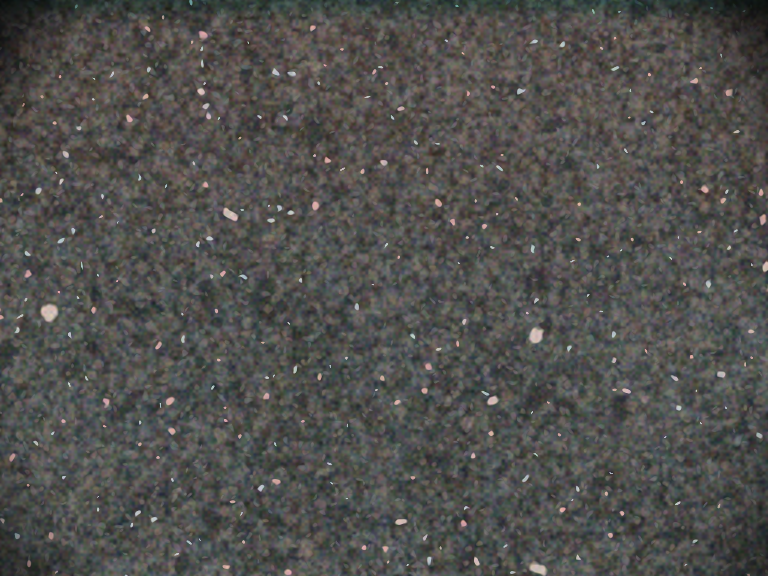
Reproduce this texture procedurally as a Shadertoy shader.

```glsl
vec3 hash3(vec2 cell) {
    vec3 q = fract(vec3(cell.xyx) * vec3(0.1031, 0.1030, 0.0973));
    q += dot(q, q.yxz + 33.33);
    return fract((q.xxy + q.yzz) * q.zyx);
}

// Three independent channels of value noise
vec3 noise3(vec2 p) {
    vec2 cell = floor(p), f = fract(p);
    f = f * f * (3.0 - 2.0 * f);
    vec3 low = mix(hash3(cell), hash3(cell + vec2(1, 0)), f.x);
    vec3 high = mix(hash3(cell + vec2(0, 1)), hash3(cell + vec2(1, 1)), f.x);
    return mix(low, high, f.y);
}

// Scattered, randomly turned ellipses: x = coverage, y = random id
vec2 grains(vec2 p, float cells, float density, float radius, float softness, float seed) {
    vec2 q = p * cells, base = floor(q), result = vec2(0);
    for (int y = -1; y <= 1; y++)
    for (int x = -1; x <= 1; x++) {
        vec2 cell = base + vec2(x, y);
        vec3 place = hash3(cell + seed);
        vec3 form = hash3(cell + seed + 57.0);
        if (place.z > density) continue;
        vec2 d = (q - cell - place.xy) / cells;
        float angle = 6.2832 * form.x;
        d = mat2(cos(angle), sin(angle), -sin(angle), cos(angle)) * d;
        d.y *= 1.0 + 1.1 * form.y;
        float size = radius * mix(0.5, 1.3, form.z * form.z);
        float cover = 1.0 - smoothstep(1.0 - softness, 1.0 + softness, length(d) / size);
        if (cover > result.x) result = vec2(cover, form.y);
    }
    return result;
}

void mainImage(out vec4 fragColor, in vec2 fragCoord) {
    vec2 p = fragCoord / iResolution.y;
    vec2 center = 0.5 * iResolution.xy / iResolution.y;
    vec2 rough = p + 0.006 * (noise3(p * 110.0).xy - 0.5);

    // Broad tint: cool grey below, brownish above
    vec3 color = mix(vec3(0.305, 0.315, 0.308), vec3(0.335, 0.312, 0.298), smoothstep(0.35, 0.9, p.y));
    color += 0.06 * (noise3(p * 9.0).x - 0.5);

    // Fine matrix
    vec3 coarse = noise3(p * 72.0 + 11.0) - 0.5;
    vec3 fine = noise3(p * 135.0 + 37.0) - 0.5;
    color += 0.13 * coarse.x + 0.13 * fine.x;
    color += 0.05 * coarse.y * vec3(1.0, 0.1, -0.8);

    // Dark rounded clasts
    vec2 clast = grains(rough, 13.0, 0.28, 0.021, 0.35, 5.0);
    color = mix(color, vec3(0.2, 0.205, 0.205), 0.75 * clast.x);
    vec2 pit = grains(rough, 42.0, 0.25, 0.010, 0.5, 71.0);
    color = mix(color, vec3(0.235, 0.235, 0.235), 0.5 * pit.x);

    // Dull mineral grains, brown to blue grey
    vec2 mineral = grains(rough, 62.0, 0.4, 0.0075, 0.5, 19.0);
    vec3 mineralColor = mix(vec3(0.49, 0.43, 0.39), vec3(0.46, 0.48, 0.49), mineral.y);
    color = mix(color, mineralColor, 0.6 * mineral.x);
    vec2 pale = grains(rough, 12.0, 0.1, 0.016, 0.4, 133.0);
    color = mix(color, vec3(0.52, 0.46, 0.43) + 0.2 * fine.x, 0.6 * pale.x);

    // Bright specks, white with some pink and blue
    vec2 speck = grains(rough, 32.0, 0.2, 0.0052, 0.35, 211.0);
    vec3 speckColor = mix(vec3(0.88, 0.69, 0.67), vec3(0.76, 0.81, 0.82), smoothstep(0.2, 0.6, speck.y));
    color = mix(color, speckColor, 0.9 * speck.x);
    vec2 shard = grains(rough, 8.0, 0.13, 0.013, 0.25, 307.0);
    color = mix(color, vec3(0.87, 0.78, 0.75), 0.9 * shard.x);

    // Sensor noise
    vec3 sensor = noise3(p * 190.0 + 83.0) - 0.5;
    color += 0.09 * sensor + 0.05 * sensor.x;

    // Dark corners and teal top edge
    float corner = smoothstep(0.64, 0.86, length(p - center));
    color *= 1.0 - corner * mix(0.45, 0.8, p.y);
    color *= mix(vec3(1.0), vec3(0.58, 0.8, 0.78), smoothstep(0.955, 1.0, p.y));

    fragColor = vec4(clamp(color, 0.0, 1.0), 1.0);
}
```
